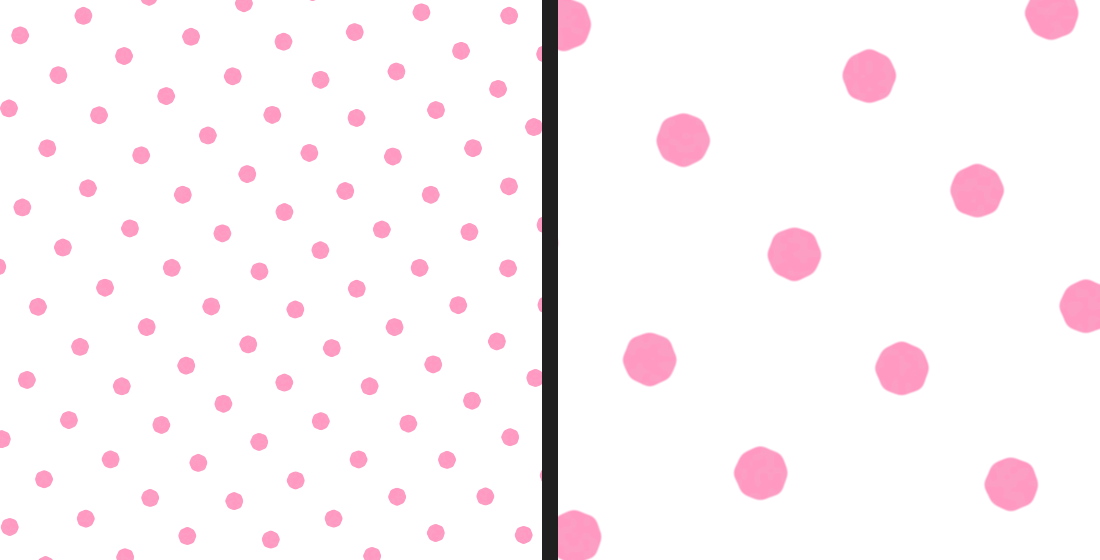
Left: the whole. Right: its middle third, enlarged.
Give the GLSL for this pattern, as a WebGL 1 fragment shader.

```glsl
precision highp float;
// Pink polka dots on white, set in diagonal chains with hand-placed drift.
// Each pixel finds its nearest chain and the nearest dot along it, then
// shades that dot as a slightly uneven disc with a mottled fill.

uniform vec2 u_resolution;

const float DESIGN_HEIGHT = 768.0;   // layout units down the canvas
const float DOT_RADIUS = 12.0;
const float EDGE_WOBBLE = 0.35;
const float MOTTLE_SIZE = 3.0;

// Diagonal coordinates: along = x + y, across = x - y, with y downward.
const float CHAIN_SPACING = 115.5;
const float CHAIN_ORIGIN = -19.0;
const float DOT_SPACING = 106.0;
const float DOT_ORIGIN = 84.0;
const float CHAIN_STAGGER = 47.0;    // slip from each chain to the next
const float GROUP_STAGGER = 38.0;    // extra slip every third chain
const float SEAM_SHIFT = 350.0;      // jump every ninth chain

const vec3 PAPER = vec3(1.0);
const vec3 PINK = vec3(1.0, 0.60, 0.76);
const vec3 PINK_PALE = vec3(0.99, 0.62, 0.77);

float hash(vec2 p) {
  vec3 q = fract(vec3(p.xyx) * 0.1031);
  q += dot(q, q.yzx + 33.33);
  return fract((q.x + q.y) * q.z);
}

float valueNoise(vec2 p) {
  vec2 cell = floor(p);
  vec2 f = fract(p);
  f = f * f * (3.0 - 2.0 * f);
  float low = mix(hash(cell), hash(cell + vec2(1.0, 0.0)), f.x);
  float high = mix(hash(cell + vec2(0.0, 1.0)), hash(cell + 1.0), f.x);
  return mix(low, high, f.y);
}

// Start of a chain in the along direction.
float chainStart(float chain) {
  return DOT_ORIGIN - CHAIN_STAGGER * chain
       - GROUP_STAGGER * floor(chain / 3.0)
       + SEAM_SHIFT * floor((chain + 5.0) / 9.0);
}

// Uneven placement shared by dots of equal index: (along, across).
vec2 placementDrift(float index) {
  float along = 9.0 * cos(0.48 * (index - 5.3))
              + 2.7 * cos(1.05 * (index - 10.3));
  float across = 4.0 * cos(0.84 * (index - 5.0));
  return vec2(along, across);
}

// Signed distance to a disc whose rim is gently faceted.
float dotDistance(vec2 offset, float seed) {
  float angle = atan(offset.y, offset.x + 0.0001);
  float wobble = 0.6 * cos(8.0 * angle) + 0.4 * cos(5.0 * angle + 6.283 * seed);
  return length(offset) - DOT_RADIUS - EDGE_WOBBLE * wobble;
}

void main() {
  float unitsPerPixel = DESIGN_HEIGHT / u_resolution.y;
  vec2 p = gl_FragCoord.xy * unitsPerPixel;
  p.y = DESIGN_HEIGHT - p.y;
  vec2 diagonal = vec2(p.x + p.y, p.x - p.y);

  // Nearest chain, then nearest dot on it.
  float chain = floor((diagonal.y - CHAIN_ORIGIN) / CHAIN_SPACING + 0.5);
  float start = chainStart(chain);
  float index = floor((diagonal.x - start) / DOT_SPACING + 0.5);
  vec2 center = vec2(start + DOT_SPACING * index,
                     CHAIN_ORIGIN + CHAIN_SPACING * chain);
  vec2 away = diagonal - center - placementDrift(index);
  vec2 offset = 0.5 * vec2(away.x + away.y, away.x - away.y);

  // Mottled fill and smooth rim.
  float seed = hash(vec2(chain, index) + 40.0);
  float d = dotDistance(offset, seed);
  float softness = max(0.6 * unitsPerPixel, 0.7);
  float coverage = 1.0 - smoothstep(-softness, softness, d);
  vec3 fill = mix(PINK, PINK_PALE,
                  smoothstep(0.4, 0.65, valueNoise(p / MOTTLE_SIZE)));
  gl_FragColor = vec4(mix(PAPER, fill, coverage), 1.0);
}
```
